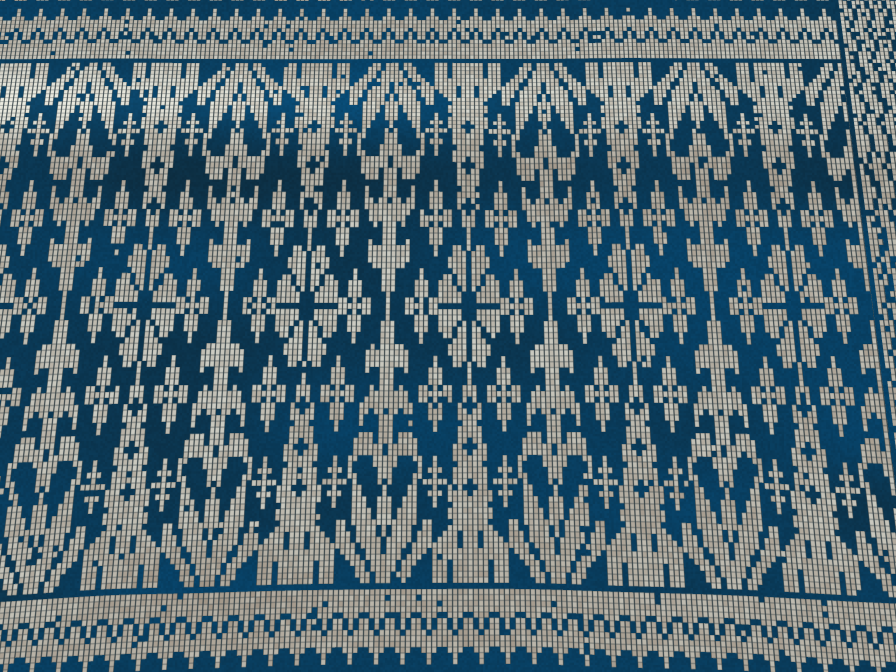
This pattern is drawn by a WebGL 2 fragment shader. Its source:

```glsl
#version 300 es
precision highp float;
// Woven songket cloth: pale stitched flowers, lamps and lotus trees on teal, with toothed borders.
uniform vec2 u_resolution;
out vec4 fragColor;

const vec2 CANVAS = vec2(768.0, 576.0);   // design units
const vec2 CENTRE = vec2(402.0, 314.0);   // middle of one flower
const vec2 STITCH = vec2(4.09, 5.0);      // size of one stitch
const float REPEAT = 34.0;                // stitches per repeat
const float HALF_REPEAT = 17.0;
const float FIELD = 48.0;                 // rows from flower centre to border
const float SPREAD = 0.00035;             // widening towards the lower edge
const float SIDE_EDGE = 748.0;            // start of the right border
const float MISSING = 0.012;              // share of lost stitches
const int SAMPLES = 3;                    // antialiasing grid
const vec3 TEAL = vec3(0.035, 0.235, 0.36);
const vec3 NIGHT = vec3(0.06, 0.15, 0.20);
const vec3 SEAM = vec3(0.20, 0.25, 0.27);
const vec3 SILVER = vec3(0.84, 0.84, 0.80);
const vec3 TAN = vec3(0.66, 0.61, 0.55);

float hash(vec2 p) {
  vec3 q = fract(vec3(p.xyx) * 0.1031);
  q += dot(q, q.yzx + 33.33);
  return fract((q.x + q.y) * q.z);
}

float noise(vec2 p) {
  vec2 i = floor(p), f = fract(p);
  f = f * f * (3.0 - 2.0 * f);
  return mix(mix(hash(i), hash(i + vec2(1, 0)), f.x),
             mix(hash(i + vec2(0, 1)), hash(i + vec2(1, 1)), f.x), f.y);
}

bool diamond(vec2 d, float size) {
  d = abs(d);
  bool hole = d == vec2(1.0) || (d.x == 2.0 && d.y == 2.0);
  return 1.6 * d.x + d.y <= size && !hole;
}

// Eight petals, cut by a cross and two diagonals.
bool flower(float a, float r) {
  if (a < 1.0 || r < 1.0 || abs(r - 1.5 * a) < 0.6) return false;
  return r > 1.5 * a ? length(vec2(a - 2.3, r - 6.0) / vec2(2.0, 4.7)) < 1.0
                     : length(vec2(a - 4.0, r - 2.8) / vec2(2.6, 3.4)) < 1.0;
}

// Slim stem that swells into a pierced lamp on legs.
bool lamp(float a, float r) {
  if (r < 10.0 || r >= FIELD) return false;
  if (r < 13.0) return a < 1.0;
  float beat = mod(r, 7.0);
  if (r < 37.0) {
    float width = 1.0 + floor((r - 10.0) / 7.0) - step(5.5, beat);
    return a <= width && a + abs(beat - 3.0) > 1.5;
  }
  bool legs = abs(a - 4.0) < 1.0 && r > 43.0;
  bool window = abs(a - 2.0) < 1.0 && r > 38.0 && r < 42.0;
  return a <= min(7.0, r - 34.0) && !legs && !window;
}

bool frond(float b, float r, float top, float reach) {
  float bend = b - 0.6 * reach;
  float drop = r - top - 0.55 * bend * bend;
  return b <= reach && drop >= 0.0 && drop < 4.0;
}

// Stem, drooping fronds and a lotus fan at the foot.
bool tree(float b, float r) {
  if (r >= FIELD) return false;
  float u = FIELD - r;
  float trunk = r < 3.0 ? 0.0 : r < 7.0 ? 1.0 : r < 11.0 ? 2.0 : 1.0;
  bool stem = r < 31.0 && b <= trunk && !(b < 1.0 && r > 8.0 && mod(r, 6.0) < 2.0);
  bool arms = frond(b, r, 6.0, 4.0) || frond(b, r, 14.0, 5.0) || frond(b, r, 21.0, 7.0);
  bool bud = b + 0.4 * abs(u - 13.0) < 2.0;
  bool blade = u < 20.0 && abs(b - 0.3 * u - 0.6) < min(2.2, 0.25 * (20.0 - u) + 0.3);
  bool wing = u < 12.0 && b <= 9.0 && abs(b - 0.85 * u - 1.0) < 2.4;
  bool vein = u < 12.0 && abs(b - 0.58 * u - 1.0) < 0.55;
  return stem || arms || bud || ((blade || wing) && !vein);
}

bool border(float col, float s) {
  float tooth = abs(mod(col, 5.0) - 2.0);
  float level = s + 1.5 * tooth;
  bool zigzag = s > 4.0 && level >= 7.5 && level < 9.0;
  return s >= 1.0 && ((level < 13.5 && !zigzag) || (s > 15.0 && tooth < 2.0));
}

bool sideBorder(float c, float row) {
  float sway = abs(mod(row, 8.0) - 4.0);
  return c >= 1.0 && mod(c + floor(0.5 * sway), 4.0) >= 1.0 && mod(row + 2.0 * c, 9.0) >= 1.0;
}

vec3 cloth(vec2 p) {
  // Lay of the cloth: spread, sagging lower edge, squeezed upper edge.
  float h = p.y - CENTRE.y;
  float x = 385.0 + (p.x - 385.0) / (1.0 - SPREAD * h);
  h += 0.00008 * pow(p.x - 370.0, 2.0) * smoothstep(0.0, 230.0, -h);
  h += 0.5 * max(h - 150.0, 0.0) + 2.0 * noise(p / 90.0) - 1.0;
  vec2 grid = vec2(x - CENTRE.x, h) / STITCH + 0.5;
  vec2 cell = floor(grid), f = fract(grid);

  // Which stitches are pale.
  float a = abs(mod(cell.x + HALF_REPEAT, REPEAT) - HALF_REPEAT);
  float r = abs(cell.y), b = HALF_REPEAT - a;
  bool pale = flower(a, r) || lamp(a, r) || tree(b, r)
    || diamond(vec2(a - 10.0, r), 6.0) || diamond(vec2(a - 7.0, r - 15.0), 6.0)
    || diamond(vec2(a - 7.0, r - 30.0), 4.0) || border(cell.x, r - FIELD);
  if (x > SIDE_EDGE) pale = sideBorder(floor((x - SIDE_EDGE) / STITCH.x), cell.y);
  float chance = hash(cell + 200.0);
  pale = pale && chance > MISSING;

  // Broad folds and the light across them.
  float folds = noise(p / vec2(150.0, 70.0) + 7.0);
  float shade = exp(-pow((p.y - 425.0) / 35.0, 2.0));
  float glow = exp(-pow((p.y - 490.0) / 25.0, 2.0)) * (1.0 - p.x / CANVAS.x);
  vec3 ground = mix(NIGHT, TEAL, clamp(0.6 + 0.75 * folds - 0.35 * shade, 0.0, 1.25));
  ground *= 0.94 + 0.12 * hash(floor(p / 2.0)) + 0.25 * glow;

  // One rounded stitch per cell.
  vec2 rim = smoothstep(0.0, 0.22, f) * smoothstep(0.0, 0.22, 1.0 - f);
  float warmth = clamp(0.35 + 0.5 * (chance - 0.5) + 0.5 * (folds - 0.5) - 0.4 * glow
                       + 0.2 * smoothstep(300.0, 0.0, p.y) + 0.25 * shade, 0.0, 1.0);
  vec3 thread = mix(SILVER, TAN, warmth) * (0.95 + 0.15 * glow);
  return pale ? mix(SEAM, thread, rim.x * mix(0.6, 1.0, rim.y)) : ground;
}

void main() {
  vec3 sum = vec3(0.0);
  for (int j = 0; j < SAMPLES; j++)
    for (int i = 0; i < SAMPLES; i++) {
      vec2 jitter = (vec2(i, j) + 0.5) / float(SAMPLES) - 0.5;
      sum += cloth((gl_FragCoord.xy + jitter) / u_resolution * CANVAS);
    }
  fragColor = vec4(sum / float(SAMPLES * SAMPLES), 1.0);
}
```
